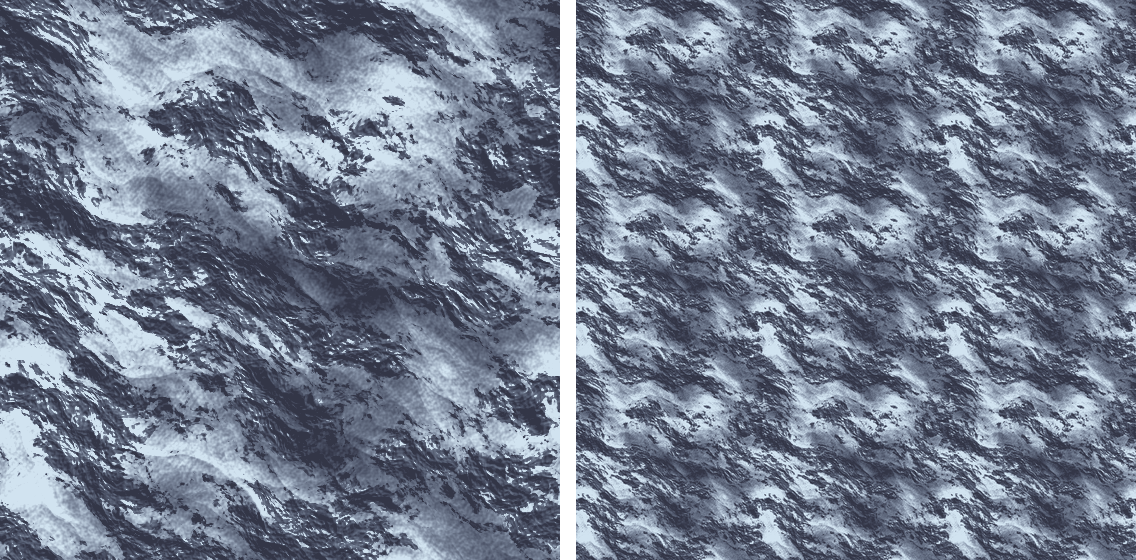
Left, the tile; right, the same tile 3 across and 3 down.
Reproduce this texture procedurally as a WebGL 1 fragment shader.

```glsl
precision highp float;
uniform vec2 u_resolution;
const float TAU = 6.2831853;

// Whole-number lattice axes (along, across): whole steps keep the tile seamless
const vec4 STRATA = vec4(2.0, -1.0, 2.0, 4.0);
const vec4 CRUMBLE = vec4(3.0, -1.0, 2.0, 4.0);
const vec4 STREAKS = vec4(1.0, 1.0, -3.0, 3.0);
const vec4 SQUARE = vec4(1.0, 0.0, 0.0, 1.0);

const vec3 DEEP_ROCK = vec3(0.20, 0.21, 0.28);
const vec3 ROCK = vec3(0.31, 0.34, 0.42);
const vec3 SLATE = vec3(0.41, 0.45, 0.53);
const vec3 SHADED_SNOW = vec3(0.52, 0.57, 0.65);
const vec3 SNOW = vec3(0.66, 0.72, 0.79);
const vec3 BRIGHT_SNOW = vec3(0.82, 0.89, 0.94);

float hash(vec2 cell, float seed) {
  vec3 h = fract(cell.xyx * vec3(0.1031, 0.1030, 0.0973) + seed * 0.137);
  h += dot(h, h.yzx + 33.33);
  return fract((h.x + h.y) * h.z);
}

// Maps a lattice cell back to the tile so that opposite edges share cells
vec2 wrapCell(vec2 cell, vec4 axes, float freq) {
  float period = (axes.x * axes.w - axes.y * axes.z) * freq;
  vec2 tile = vec2(axes.w * cell.x - axes.y * cell.y, axes.x * cell.y - axes.z * cell.x);
  return floor(mod(tile + 0.5, period));
}

vec2 toLattice(vec2 p, vec4 axes, float freq, float seed) {
  return freq * vec2(dot(axes.xy, p), dot(axes.zw, p)) + seed * vec2(0.37, 0.61);
}

float corner(vec2 cell, vec2 offset, vec4 axes, float freq, float seed) {
  float angle = TAU * hash(wrapCell(cell, axes, freq), seed);
  return dot(vec2(cos(angle), sin(angle)), offset);
}

// Wrapping gradient noise, about -1 to 1
float noise(vec2 p, vec4 axes, float freq, float seed) {
  vec2 q = toLattice(p, axes, freq, seed);
  vec2 c = floor(q);
  vec2 f = q - c;
  vec2 w = f * f * f * (f * (f * 6.0 - 15.0) + 10.0);
  vec2 e = vec2(1.0, 0.0);
  float low = mix(corner(c, f, axes, freq, seed), corner(c + e.xy, f - e.xy, axes, freq, seed), w.x);
  float high = mix(corner(c + e.yx, f - e.yx, axes, freq, seed), corner(c + 1.0, f - 1.0, axes, freq, seed), w.x);
  return 1.7 * mix(low, high, w.y);
}

// Wrapping cellular noise: distance to the nearest scattered point
float cellular(vec2 p, vec4 axes, float freq, float seed) {
  vec2 q = toLattice(p, axes, freq, seed);
  float nearest = 4.0;
  for (int k = 0; k < 9; k++) {
    vec2 cell = floor(q) + vec2(mod(float(k), 3.0), floor(float(k) / 3.0)) - 1.0;
    vec2 id = wrapCell(cell, axes, freq);
    vec2 d = cell + vec2(hash(id, seed), hash(id, seed + 5.0)) - q;
    nearest = min(nearest, dot(d, d));
  }
  return sqrt(nearest);
}

float fbm(vec2 p, vec4 axes, float freq, float gain, float seed) {
  float sum = 0.0;
  for (int i = 0; i < 4; i++) {
    float octave = float(i);
    sum += pow(gain, octave) * noise(p, axes, freq * exp2(octave), seed + octave);
  }
  return sum;
}

// Ridged mountain height, with blocky crags where it is rough
float height(vec2 p, float rough) {
  float sum = -0.1 * rough * cellular(p, CRUMBLE, 9.0, 3.0);
  for (int i = 0; i < 6; i++) {
    float octave = float(i);
    vec4 axes = i < 2 ? STRATA : CRUMBLE;
    sum -= pow(mix(0.36, 0.55, rough), octave) * abs(noise(p, axes, exp2(octave), 11.0 + octave));
  }
  return sum;
}

// Slope towards a light at the upper right
float lighting(vec2 p, float rough) {
  const float REACH = 0.003;
  return (height(p, rough) - height(p + REACH * vec2(0.45, 0.89), rough)) / REACH;
}

vec3 ramp(float t) {
  vec3 c = mix(DEEP_ROCK, ROCK, clamp((t + 1.51) / 0.80, 0.0, 1.0));
  c = mix(c, SLATE, clamp((t + 0.71) / 0.62, 0.0, 1.0));
  c = mix(c, SHADED_SNOW, clamp((t + 0.09) / 0.53, 0.0, 1.0));
  c = mix(c, SNOW, clamp((t - 0.44) / 0.46, 0.0, 1.0));
  return mix(c, BRIGHT_SNOW, clamp((t - 0.90) / 0.58, 0.0, 1.0));
}

void main() {
  vec2 uv = gl_FragCoord.xy / u_resolution;
  // Bend the strata
  vec2 p = uv + 0.014 * sin(TAU * (uv.yx * vec2(2.0, 3.0) + vec2(0.1, 0.6)));
  p += 0.007 * vec2(noise(uv, CRUMBLE, 5.0, 31.0), noise(uv, CRUMBLE, 5.0, 37.0));

  // Crisp-edged outcrops on the shaded side of the ridges
  float slope = lighting(p, 0.0);
  float crumbs = fbm(p, CRUMBLE, 8.0, 0.85, 71.0);
  float rock = fbm(p, STRATA, 2.0, 0.55, 41.0) + 0.35 * crumbs - 0.025 * slope;
  rock = smoothstep(-0.14, 0.14, rock);

  // Drifted snow with wind streaks, rock with caught snow
  float drift = fbm(p, STRATA, 1.0, 0.6, 53.0);
  float streak = noise(p, STREAKS, 40.0, 61.0);
  float snowTone = 0.5 + 1.15 * drift + 0.05 * slope + 0.25 * streak;
  float crag = lighting(p, 1.0);
  float rockTone = -0.8 + 0.4 * drift + 0.04 * crag + 0.1 * streak;
  float caught = smoothstep(0.4, 0.65, 0.03 * crag - 0.5 * crumbs + 0.2 * drift);
  rockTone += 1.3 * caught;
  float grain = noise(uv, SQUARE, 200.0, 67.0);
  gl_FragColor = vec4(ramp(1.1 * mix(snowTone, rockTone, rock) + 0.28 * grain), 1.0);
}
```
